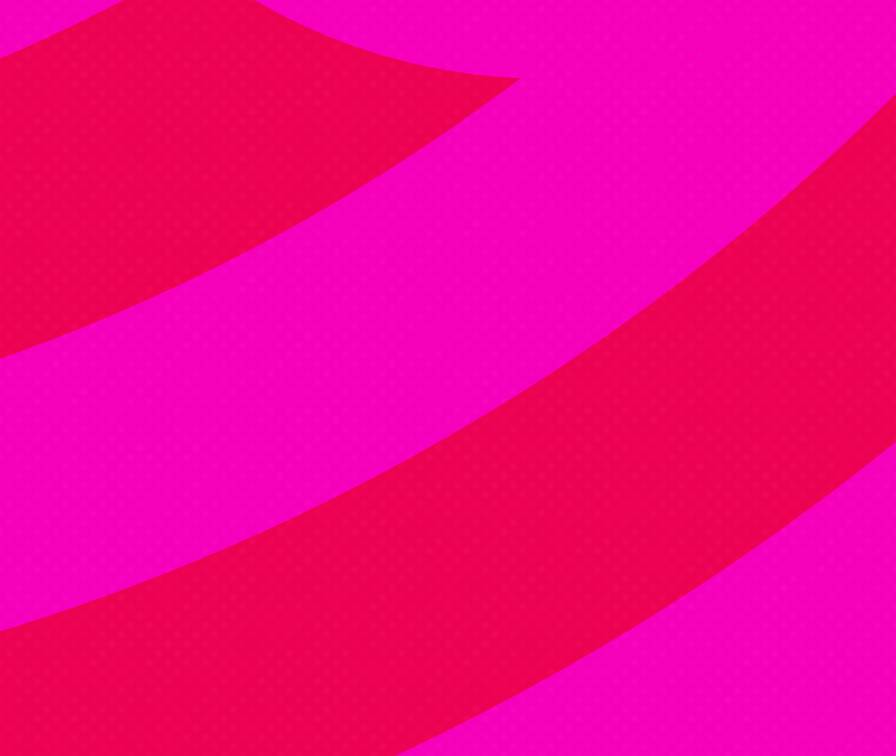
Give the GLSL for this background, as a WebGL 2 fragment shader.

```glsl
#version 300 es
precision highp float;
// Broad concentric red arcs on magenta, cut by a disc and dusted with faint dots.
uniform vec2 u_resolution;
out vec4 outColor;

const vec3 MAGENTA = vec3(0.963, 0.0, 0.73);
const vec3 RED = vec3(0.928, 0.005, 0.325);

float hash(vec2 p) {
    return fract(sin(dot(p, vec2(127.1, 311.7))) * 43758.55);
}

// Antialiased coverage of the inside of a signed distance
float fill(float d) {
    return clamp(0.5 - d * u_resolution.y, 0.0, 1.0);
}

float ring(float radius, float inner, float outer) {
    return fill(radius - outer) * fill(inner - radius);
}

// Soft dot at the centre of each cell of a square lattice
float softDots(vec2 p) {
    vec2 cell = floor(p);
    float dist = length(p - cell - 0.5);
    return smoothstep(0.3, 0.1, dist) * mix(0.4, 1.0, hash(cell));
}

void main() {
    vec2 p = gl_FragCoord.xy / u_resolution.y;

    // Bands around a far centre; the disc cuts the upper one to a point
    float radius = length(p - vec2(-0.8426, 2.912));
    float disc = length(p - vec2(0.7218, 1.6605)) - 0.7647;
    float upperBand = ring(radius, 2.1605, 2.5309) * fill(-disc);
    float lowerBand = ring(radius, 2.8735, 3.216);
    vec3 color = mix(MAGENTA, RED, max(upperBand, lowerBand));

    // Staggered dot screen from two offset lattices
    vec2 grid = p / 0.0247;
    float dots = max(softDots(grid), softDots(grid + 0.5));
    color += dots * vec3(0.012, 0.022, 0.016);

    // Faint seam where the disc crosses the magenta
    float seam = smoothstep(0.006, 0.0, abs(disc)) * smoothstep(0.75, 0.85, p.x);
    color -= seam * dots * vec3(0.05, 0.0, 0.02);

    outColor = vec4(clamp(color, 0.0, 1.0), 1.0);
}
```
